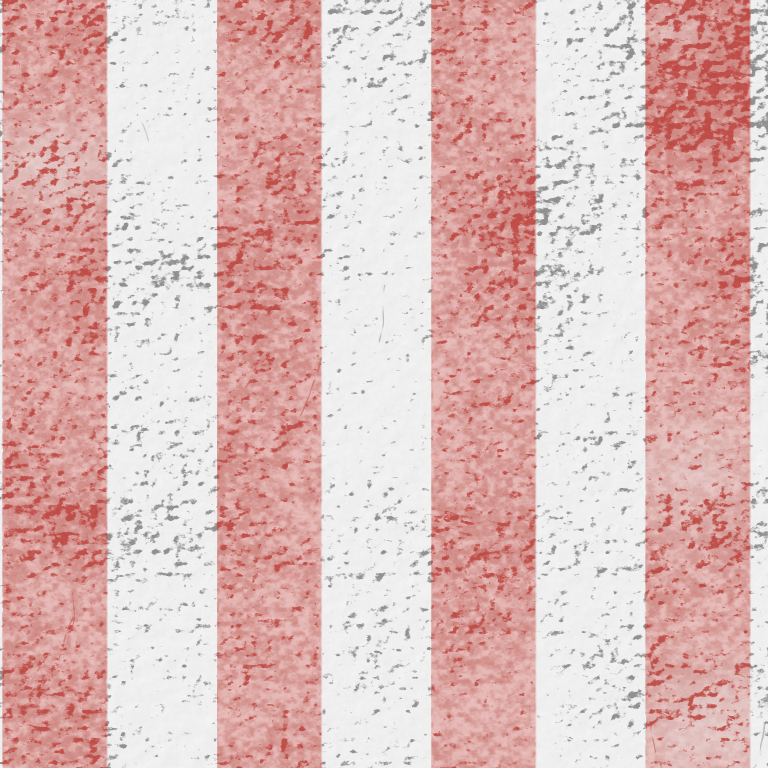
A WebGL 2 fragment shader for this pattern:

```glsl
#version 300 es
precision highp float;
// Worn vertical stripes of faded red on white plaster, with fine flecks and scratches.
uniform vec2 u_resolution;
out vec4 fragColor;

const float STRIPE_PERIOD = 0.2791;
const float STRIPE_WIDTH = 0.1365;
const float STRIPE_START = 0.0030;
const int SCRATCH_COUNT = 9;

const vec3 PLASTER = vec3(0.938, 0.938, 0.938);
const vec3 GREY_FLECK = vec3(0.50, 0.50, 0.50);
const vec3 PALE_RED = vec3(0.905, 0.735, 0.725);
const vec3 ROSE = vec3(0.815, 0.545, 0.525);
const vec3 DEEP_RED = vec3(0.74, 0.27, 0.25);
const vec3 BLEACHED = vec3(0.90, 0.84, 0.835);

float hash(vec2 p) {
  vec3 q = fract(p.xyx * vec3(0.1031, 0.1030, 0.0973));
  q += dot(q, q.yzx + 33.33);
  return fract((q.x + q.y) * q.z);
}

float noise(vec2 p) {
  vec2 cell = floor(p), f = fract(p);
  f = f * f * (3.0 - 2.0 * f);
  float low = mix(hash(cell), hash(cell + vec2(1, 0)), f.x);
  float high = mix(hash(cell + vec2(0, 1)), hash(cell + vec2(1, 1)), f.x);
  return mix(low, high, f.y);
}

float fbm(vec2 p) {
  float sum = 0.0, weight = 0.53;
  for (int i = 0; i < 4; i++) {
    sum += weight * noise(p);
    p = mat2(0.96, 0.28, -0.28, 0.96) * p * 2.03 + 17.3;
    weight *= 0.5;
  }
  return sum;
}

// Soft elliptical area: 1 at its centre, fading outwards.
float patchMask(vec2 p, vec2 centre, vec2 radius) {
  vec2 d = (p - centre) / radius;
  return exp(-dot(d, d));
}

float segmentDistance(vec2 p, vec2 a, vec2 b) {
  vec2 pa = p - a, ba = b - a;
  return length(pa - ba * clamp(dot(pa, ba) / dot(ba, ba), 0.0, 1.0));
}

// Coverage of the red stripes, with soft straight borders.
float stripes(vec2 p, float blur) {
  float x = p.x - STRIPE_START + 0.0006 * (noise(p * vec2(9.0, 150.0)) - 0.5);
  float fromCentre = abs(mod(x, STRIPE_PERIOD) - 0.5 * STRIPE_WIDTH);
  return 1.0 - smoothstep(-blur, blur, fromCentre - 0.5 * STRIPE_WIDTH);
}

// Short, broken, leaning hairlines scattered over the surface.
float scratches(vec2 p, float blur) {
  float cover = 0.0;
  for (int i = 0; i < SCRATCH_COUNT; i++) {
    float id = float(i);
    vec2 start = vec2(hash(vec2(id, 3.1)), hash(vec2(id, 8.7)));
    vec2 reach = vec2(hash(vec2(id, 5.3)) - 0.4, 1.0) * mix(0.03, 0.08, hash(vec2(id, 1.9)));
    vec2 bent = p + 0.006 * (noise(p * 45.0) - 0.5);
    float d = segmentDistance(bent, start, start + reach);
    cover = max(cover, 1.0 - smoothstep(0.0002, 0.0004 + blur, d));
  }
  return cover * smoothstep(0.35, 0.65, noise(p * 90.0));
}

// Signed bias that makes flecks denser or sparser across the surface.
float wearBias(vec2 p) {
  float clouds = 0.55 * (fbm(p * vec2(7.0, 9.0) + 4.2) - 0.5);
  float rows = 0.17 * (noise(p * vec2(11.0, 95.0)) - 0.5);
  float tornCorner = 0.19 * patchMask(p, vec2(0.98, 0.91), vec2(0.12, 0.16));
  float wornMiddle = 0.08 * patchMask(p, vec2(0.34, 0.58), vec2(0.13, 0.11));
  return clouds + rows + tornCorner + wornMiddle;
}

// Crumbly relief lit from one side, giving thin crescent flecks.
float crumbs(vec2 p) {
  float height = fbm(p);
  return height + 0.65 * (height - fbm(p + vec2(0.45, -0.55)));
}

float bleaching(vec2 p) {
  float area = patchMask(p, vec2(0.06, 0.78), vec2(0.10, 0.06));
  area += 0.7 * patchMask(p, vec2(0.90, 0.38), vec2(0.09, 0.10));
  area += patchMask(p, vec2(0.93, 0.06), vec2(0.11, 0.08));
  area += 0.6 * patchMask(p, vec2(0.88, 0.96), vec2(0.04, 0.03));
  return clamp(area * (0.65 + 0.6 * fbm(p * 25.0)), 0.0, 1.0);
}

void main() {
  vec2 uv = gl_FragCoord.xy / u_resolution;
  float pixel = 1.0 / min(u_resolution.x, u_resolution.y);
  float bias = wearBias(uv);
  float fleckField = crumbs(uv * vec2(100.0, 135.0)) + bias;
  float grain = noise(uv * 310.0) - 0.5;
  float bleach = bleaching(uv);
  float scratch = scratches(uv, pixel);

  // Red paint: gently mottled tone, bleached areas, then dark flecks.
  float mottle = fbm(uv * vec2(125.0, 160.0) + 31.0) + 0.2 * grain + 0.8 * bias;
  vec3 paint = mix(PALE_RED, ROSE, smoothstep(0.12, 0.80, mottle));
  paint = mix(paint, BLEACHED, 0.75 * bleach);
  float redFlecks = smoothstep(0.58, 0.93, fleckField - 0.07 * bleach);
  paint = mix(paint, DEEP_RED, max(0.88 * redFlecks, 0.45 * scratch));

  // White plaster: faint relief and sparse grey flecks.
  float relief = fbm(uv * 60.0) - fbm(uv * 60.0 + vec2(0.25, -0.25));
  vec3 plaster = PLASTER + 0.04 * relief + 0.012 * grain;
  float greyFlecks = smoothstep(0.67, 1.02, fleckField);
  plaster = mix(plaster, GREY_FLECK, max(0.85 * greyFlecks, 0.45 * scratch));

  vec3 color = mix(plaster, paint + 0.035 * grain, stripes(uv, max(0.0019, pixel)));
  fragColor = vec4(color, 1.0);
}
```
